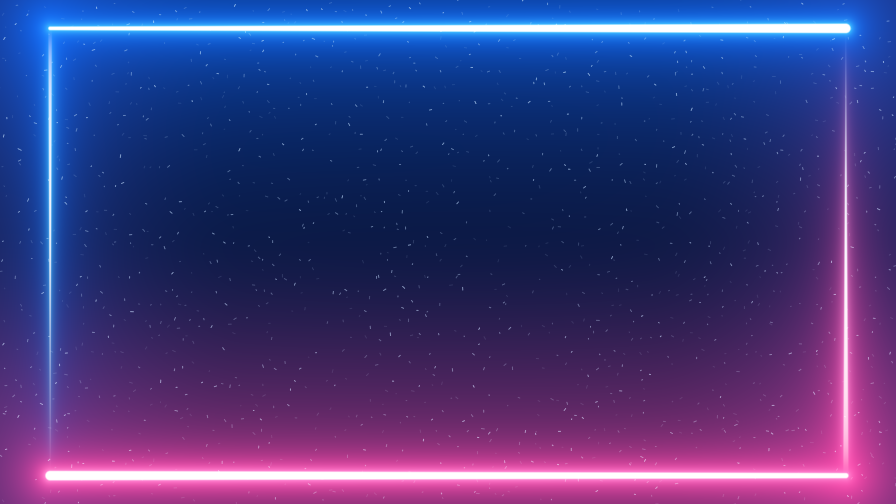
Give the GLSL for this background, as a Shadertoy shader.

```glsl
#define MARGIN vec2(0.0995, 0.0563)
#define THICK 0.0093
#define NARROW_GLOW 0.045
#define WIDE_GLOW 0.17
#define FLECK_CELL 0.031
#define FLECK_CHANCE 0.45
#define BLUE vec3(0.07, 0.43, 1.0)
#define PINK vec3(1.0, 0.28, 0.67)
#define CYAN vec3(0.27, 0.80, 1.0)
#define ROSE vec3(1.0, 0.58, 0.86)

vec3 hash3(vec2 cell) {
    vec3 q = fract(cell.xyx * vec3(0.1031, 0.1030, 0.0973));
    q += dot(q, q.yxz + 33.33);
    return fract((q.xxy + q.yzz) * q.zyx);
}

// Distance to a segment with its position along the length
vec2 segment(vec2 p, vec2 a, vec2 b) {
    vec2 ab = b - a;
    float along = clamp(dot(p - a, ab) / dot(ab, ab), 0.0, 1.0);
    return vec2(length(p - a - ab * along), along);
}

// Tube that tapers from a to b, with its halo
void addTube(inout vec3 color, vec2 p, vec2 a, vec2 b, vec2 radii,
             vec2 power, float spread, vec3 glow, vec3 rim) {
    float pixel = 1.0 / iResolution.y;
    vec2 s = segment(p, a, b);
    float radius = mix(radii.x, radii.y, s.y);
    float strength = mix(power.x, power.y, s.y);
    float d = max(s.x - radius, 0.0);
    float halo = 0.62 * exp(-d / NARROW_GLOW) + spread * exp(-d / WIDE_GLOW);
    color = mix(color, glow, clamp(halo * strength, 0.0, 1.0));
    color = mix(color, rim, 0.9 * strength * exp(-d / 0.008));
    float core = smoothstep(pixel, -pixel, s.x - radius);
    color = mix(color, vec3(1.0), core * min(1.0, radius / pixel + 0.1));
}

// Small bright flecks, one per chosen cell
float flecks(vec2 p) {
    float pixel = 1.0 / iResolution.y;
    float light = 0.0;
    for (int layer = 0; layer < 2; layer++) {
        vec2 grid = p / FLECK_CELL + float(layer) * vec2(37.4, 71.7);
        vec2 cell = floor(grid);
        vec3 place = hash3(cell);
        vec3 kind = hash3(cell + 191.0);
        vec2 offset = (fract(grid) - 0.2 - 0.6 * place.xy) * FLECK_CELL;
        float angle = 6.2832 * kind.x;
        vec2 arm = vec2(cos(angle), sin(angle)) * mix(0.0004, 0.0026, kind.y);
        float d = segment(offset, -arm, arm).x;
        float shape = smoothstep(0.0009 + pixel * 0.6, 0.0, d);
        light += shape * step(place.z, FLECK_CHANCE) * mix(0.10, 0.62, kind.z * kind.z);
    }
    return light;
}

void mainImage(out vec4 fragColor, in vec2 fragCoord) {
    vec2 p = fragCoord / iResolution.y;
    vec2 low = MARGIN;
    vec2 high = vec2(iResolution.x / iResolution.y, 1.0) - MARGIN;
    vec2 topLeft = vec2(low.x, high.y);
    vec2 lowRight = vec2(high.x, low.y);

    // Vertical backdrop
    vec3 color = mix(vec3(0.20, 0.12, 0.32), vec3(0.02, 0.085, 0.24),
                     smoothstep(0.15, 0.55, p.y));
    color = mix(color, vec3(0.03, 0.15, 0.41), smoothstep(0.5, 1.0, p.y));
    float side = abs(p.x - 0.5 * (low.x + high.x)) / (0.5 * (high.x - low.x));
    color += vec3(0.06, 0.03, 0.08) * smoothstep(0.5, 1.1, side);

    // Side tubes, then the brighter horizontal ones
    addTube(color, p, topLeft, low, vec2(0.0034, 0.0002),
            vec2(1.0, 0.25), 0.22, BLUE, CYAN);
    addTube(color, p, lowRight, high, vec2(0.0050, 0.0002),
            vec2(1.0, 0.12), 0.26, PINK, ROSE);
    addTube(color, p, topLeft, high, vec2(0.0035, THICK),
            vec2(0.95, 1.0), 0.36, BLUE, CYAN);
    addTube(color, p, low, lowRight, vec2(THICK, 0.0050),
            vec2(1.0, 0.95), 0.38, PINK, ROSE);

    color += flecks(p) * vec3(0.75, 0.85, 1.0) * (1.0 - color);
    fragColor = vec4(clamp(color, 0.0, 1.0), 1.0);
}
```
